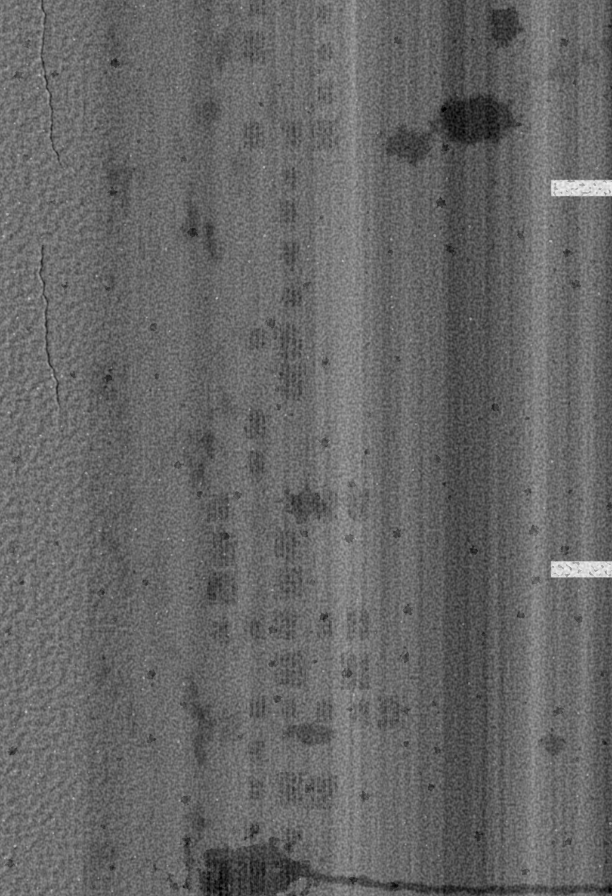
This texture is drawn by a WebGL 2 fragment shader. Its source:

```glsl
#version 300 es
precision highp float;
// Worn grey asphalt seen from above: wheel-track bands, grain, stains, tread prints, cracks and lane dashes.

#define BASE_TONE 0.436
#define GRAIN 0.20
#define STREAKS 0.075
#define BUMPS 0.13
#define CLOUD_DARK 0.13
#define STAIN_DARK 0.17
#define PRINT_DARK 0.12
#define TREAD_PITCH 0.0068
#define DASH_PERIOD 0.4255
#define DASH_HALF 0.009
#define DASH_TONE 0.86

uniform vec2 u_resolution;
out vec4 fragColor;

float hash(vec2 p) {
    vec3 q = fract(p.xyx * vec3(0.1031, 0.1030, 0.0973));
    q += dot(q, q.yzx + 33.33);
    return fract((q.x + q.y) * q.z);
}

float corner(vec2 cell, vec2 offset) {
    float a = 6.2832 * hash(cell);
    return dot(vec2(cos(a), sin(a)), offset);
}

// Gradient noise, roughly -0.7 to 0.7
float noise(vec2 p) {
    vec2 i = floor(p), f = p - i;
    vec2 w = f * f * f * (f * (f * 6.0 - 15.0) + 10.0);
    vec2 e = vec2(1.0, 0.0);
    return mix(mix(corner(i, f), corner(i + e, f - e), w.x),
               mix(corner(i + e.yx, f - e.yx), corner(i + 1.0, f - 1.0), w.x), w.y);
}

float fbm(vec2 p) {
    float sum = 0.0, amp = 0.6;
    for (int i = 0; i < 4; i++) {
        sum += amp * noise(p);
        p = p * 2.03 + 17.3;
        amp *= 0.55;
    }
    return sum;
}

float bell(float x, float width) { return exp(-x * x / (width * width)); }

// Lengthwise bands: centre, width, tone
float bands(float x) {
    const vec3 B[9] = vec3[9](
        vec3(0.18, 0.035, -0.06), vec3(0.25, 0.03, -0.02), vec3(0.335, 0.025, -0.06),
        vec3(0.57, 0.035, 0.05), vec3(0.64, 0.016, -0.03), vec3(0.765, 0.075, -0.13),
        vec3(0.87, 0.03, 0.06), vec3(0.925, 0.02, -0.02), vec3(1.0, 0.022, -0.13));
    float tone = 0.0;
    for (int i = 0; i < 9; i++) tone += B[i].z * bell(x - B[i].x, B[i].y);
    return tone;
}

// Soft ragged ellipse
float blot(vec2 p, vec2 centre, vec2 radius, float rough) {
    return 1.0 - smoothstep(0.75, 1.15, length((p - centre) / radius) + rough);
}

// Scattered round spots, one at most in each cell
float specks(vec2 p, float size, float chance, float radius, float seed) {
    vec2 id = floor(p / size) + seed;
    vec2 at = 0.2 + 0.6 * vec2(hash(id + 3.1), hash(id + 7.7));
    float r = radius * mix(0.4, 1.0, hash(id + 11.3));
    float d = length((fract(p / size) - at) * size) - r * (1.0 + noise(p * 300.0));
    float soft = 1.0 / u_resolution.y;
    return step(hash(id), chance) * (1.0 - smoothstep(-soft, soft, d));
}

// Patches of broken upright tread bars along the middle track
float treadPrints(vec2 p, float rough) {
    vec2 size = vec2(0.038, 0.046);
    vec2 id = floor(p / size);
    vec2 jitter = vec2(hash(id + 21.0), hash(id + 35.0)) - 0.5;
    vec2 q = (fract(p / size) - 0.5 - 0.2 * jitter) * size;
    vec2 halfSize = vec2(0.016, 0.020) * mix(0.5, 1.0, hash(id + 5.0));
    vec2 edge = abs(q) - halfSize;
    float d = max(edge.x, edge.y) + 0.012 * rough;
    float bars = smoothstep(-0.5, 0.3, sin(6.2832 * p.x / TREAD_PITCH));
    bars *= smoothstep(-0.35, 0.05, noise(p * vec2(150.0, 190.0)));
    float chance = 0.62 * bell((id.x + 0.5) * size.x - 0.32, 0.065);
    return step(hash(id + 2.0), chance) * (1.0 - smoothstep(-0.003, 0.003, d)) * mix(0.3, 1.0, bars);
}

void main() {
    vec2 uv = gl_FragCoord.xy / u_resolution;
    vec2 p = gl_FragCoord.xy / u_resolution.y;
    float soft = 1.0 / u_resolution.y;
    float rough = fbm(p * 55.0);

    // Bands and fine streaks
    float tone = BASE_TONE + bands(uv.x + 0.012 * noise(vec2(uv.x * 3.0, p.y * 3.0)));
    float streakGain = mix(0.35, 1.0, smoothstep(0.3, 0.55, uv.x));
    tone += STREAKS * streakGain * (noise(vec2(p.x * 75.0, p.y * 0.8)) + noise(vec2(p.x * 190.0, p.y * 1.6 + 9.0)));

    // Grain and raised grit, coarser on the left
    tone += GRAIN * (0.7 * noise(p * 290.0) + 0.5 * noise(p * vec2(420.0, 330.0) + 40.0));
    float relief = noise(p * 125.0) - noise(p * 125.0 + vec2(0.35, -0.3));
    tone += BUMPS * relief * mix(1.0, 0.25, smoothstep(0.05, 0.3, uv.x));

    // Cloudy grime beside the tracks
    float grimeLane = bell(uv.x - 0.33, 0.05) + 0.7 * bell(uv.x - 0.19, 0.04) + 0.3 * bell(uv.x - 0.46, 0.1);
    tone -= CLOUD_DARK * grimeLane * smoothstep(0.0, 0.4, fbm(p * vec2(26.0, 13.0)) + 0.25 * rough);
    tone -= PRINT_DARK * treadPrints(p, rough);

    // Oil stains
    float stain = blot(p, vec2(0.53, 0.866), vec2(0.048, 0.028), 0.5 * rough);
    stain = max(stain, 0.8 * blot(p, vec2(0.456, 0.838), vec2(0.032, 0.019), rough));
    stain = max(stain, 0.9 * blot(p, vec2(0.565, 0.970), vec2(0.019, 0.021), 1.2 * rough));
    stain = max(stain, 0.7 * blot(p, vec2(0.347, 0.181), vec2(0.028, 0.012), rough));
    stain = max(stain, 0.6 * blot(p, vec2(0.618, 0.168), vec2(0.013, 0.012), rough));
    stain = max(stain, 0.6 * blot(p, vec2(0.345, 0.437), vec2(0.022, 0.020), 1.6 * rough));
    stain = max(stain, 0.9 * blot(p, vec2(0.28, 0.026), vec2(0.065, 0.036), 1.8 * rough));
    float trailY = 0.007 + 0.018 * (1.0 - smoothstep(0.3, 0.5, p.x)) + 0.004 * noise(p.xx * 25.0);
    float trail = 1.0 - smoothstep(0.002, 0.007, abs(p.y - trailY) + 0.006 * rough);
    stain = max(stain, trail * smoothstep(0.26, 0.31, p.x));
    float smear = bell(p.y - 0.90 - 0.5 * (p.x - 0.58), 0.018) * smoothstep(0.55, 0.60, p.x);
    stain = max(stain, 0.5 * smear * smoothstep(-0.2, 0.3, rough));
    tone -= STAIN_DARK * stain;

    // Dark spots and pale chips
    float spots = specks(p, 0.047, 0.35, 0.0050, 0.0) + 0.7 * specks(p, 0.016, 0.13, 0.0023, 50.0);
    tone -= 0.14 * min(spots, 1.0);
    tone += 0.22 * specks(p, 0.013, mix(0.16, 0.04, smoothstep(0.0, 0.5, uv.x)), 0.0014, 90.0);

    // Wandering cracks with a lit edge
    float down = 1.0 - p.y, s = mod(down, 0.273);
    float crackX = 0.047 + 0.6 * s * s + 0.010 * noise(vec2(down * 22.0, 4.0)) + 0.004 * noise(vec2(down * 90.0, 8.0));
    float open = (1.0 - smoothstep(0.17, 0.20, s)) * (1.0 - step(0.5, down));
    float side = p.x - crackX;
    tone += open * (0.10 * bell(side + 0.0025, 0.0016) - 0.20 * bell(side, 0.5 * soft + 0.0008));

    // Painted dashes, worn through in places
    float dashY = abs(mod(p.y - 0.3646 + 0.5 * DASH_PERIOD, DASH_PERIOD) - 0.5 * DASH_PERIOD);
    float paint = (1.0 - smoothstep(-soft, soft, dashY - DASH_HALF)) * smoothstep(-soft, soft, p.x - 0.615);
    float wear = smoothstep(-0.42, -0.12, noise(p * 230.0));
    tone = mix(tone, DASH_TONE + 0.15 * noise(p * 300.0), paint * mix(0.5, 1.0, wear));

    fragColor = vec4(vec3(clamp(tone, 0.0, 1.0)), 1.0);
}
```
